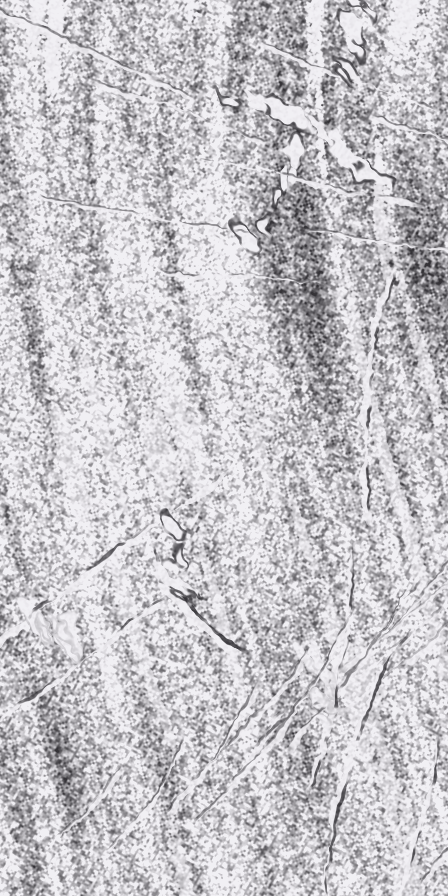
This texture is drawn by a Shadertoy shader. Its source:

```glsl
// A grainy grey sheet, scored by curved near-vertical streaks and crossed by cracks.
// Value noise makes grain and streaks; looped bent lines with a ragged pale lip
// make the cracks, and chains of torn ellipses make the flaked white patches.

const vec3 TINT = vec3(0.002, -0.005, 0.013);
const float PALE = 0.935;
const float INK = 0.27;

float hash(vec2 p) {
    vec3 q = fract(vec3(p.xyx) * 0.1031);
    q += dot(q, q.yzx + 33.33);
    return fract((q.x + q.y) * q.z);
}

// Smooth value noise in the range -1 to 1
float noise(vec2 p) {
    vec2 cell = floor(p), f = fract(p);
    f = f * f * (3.0 - 2.0 * f);
    float low = mix(hash(cell), hash(cell + vec2(1, 0)), f.x);
    float high = mix(hash(cell + vec2(0, 1)), hash(cell + vec2(1, 1)), f.x);
    return 2.0 * mix(low, high, f.y) - 1.0;
}

// 1 where v lies under the edge, with a soft transition
float under(float v, float edge, float soft) {
    return 1.0 - smoothstep(edge - soft, edge + soft, v);
}

vec2 rotate(vec2 p, float angle) {
    float c = cos(angle), s = sin(angle);
    return vec2(c * p.x + s * p.y, c * p.y - s * p.x);
}

// Bent line from a along angle; returns (ink, pale lip)
vec2 crack(vec2 p, vec2 a, float angle, float len, float bend, float width, float px) {
    vec2 r = rotate(p - a, angle);
    float t = r.x / len;
    float side = r.y - bend * 4.0 * t * (1.0 - t);
    side += 0.004 * noise(p * 16.0 + a * 90.0) + 0.002 * noise(p * 75.0) + 0.0012 * noise(p * 190.0);
    float mask = smoothstep(0.0, 0.05, t) * under(t, 0.96, 0.04);
    float gaps = smoothstep(-0.35, 0.25, noise(p * 45.0 + a * 50.0) + 0.35 * noise(p * 160.0));
    float ink = under(abs(side), width * (0.9 + 0.5 * noise(p * 60.0)), px) * gaps;
    float lip = width * (3.4 + 3.2 * noise(p * 28.0 + a * 70.0)) + 0.002 * noise(p * 170.0);
    float pale = smoothstep(-px, px, side) * under(side, lip, px);
    return vec2(ink, 0.95 * pale) * mask;
}

// Torn pale slivers strung between two points; returns (ink rim, pale fill)
vec2 flakes(vec2 p, vec2 start, vec2 end, float angle, vec2 size, float px) {
    vec2 marks = vec2(0.0);
    vec2 warp = 0.007 * vec2(noise(p * 48.0), noise(p * 48.0 + 31.0));
    warp += 0.004 * vec2(noise(p * 125.0), noise(p * 125.0 + 17.0));
    float rimGaps = smoothstep(-0.25, 0.15, noise(p * 42.0 + 9.0) + 0.3 * noise(p * 150.0));
    for (int i = 0; i < 6; i++) {
        float k = float(i);
        vec2 seed = start * 100.0 + k * 7.3;
        vec2 jitter = vec2(hash(seed), hash(seed + 3.1)) - 0.5;
        vec2 r = p + warp - mix(start, end, k / 5.0) - 0.03 * jitter;
        vec2 extent = size * mix(0.5, 1.4, hash(seed + 5.7));
        float d = (length(rotate(r, angle + 0.8 * jitter.x) / extent) - 1.0) * extent.y;
        marks = max(marks, vec2(0.85 * under(abs(d), 0.0013, px) * rimGaps, under(d, 0.0, px)));
    }
    return marks;
}

vec2 allCracks(vec2 p, float px) {
    vec2 marks = vec2(0.0);
    // Short cracks rising to the right, in the lower part
    for (int i = 1; i < 16; i++) {
        float k = float(i), h = hash(vec2(k, 4.0));
        vec2 a = vec2(0.52 * sqrt(fract(k * 0.618)) - 0.04, 0.69 + 0.31 * fract(k * 0.37));
        vec2 c = crack(p, a, -0.65 - 0.4 * h, mix(0.1, 0.24, hash(vec2(k, 8.0))), 0.01 * h, 0.0013, px);
        marks = max(marks, c * vec2(mix(0.25, 0.8, h), 0.95));
    }
    // Two long parallel cracks from the left side
    for (int i = 0; i < 2; i++) {
        float k = float(i);
        vec2 a = vec2(-0.02, 0.725 + 0.092 * k);
        marks = max(marks, crack(p, a, -0.63, 0.36 - 0.1 * k, 0.0, 0.0018, px) * vec2(0.8, 1.0));
    }
    // Gently falling cracks in the upper part
    for (int i = 0; i < 8; i++) {
        float k = float(i), h = hash(vec2(k, 12.0));
        vec2 a = vec2(0.5 * fract(k * 0.62) - 0.02, 0.005 + 0.042 * k);
        vec2 c = crack(p, a, mix(0.42, 0.08, k / 7.0), mix(0.16, 0.28, h), 0.0, 0.0011, px);
        marks = max(marks, c * vec2(0.6, 1.0));
    }
    // Steep bowed cracks down the right side
    for (int i = 0; i < 4; i++) {
        float k = float(i);
        vec2 a = vec2(0.39 + 0.052 * abs(k - 1.0), 0.30 + 0.3 * sqrt(k));
        float bend = 0.018 * (1.0 - 2.0 * mod(k, 2.0));
        marks = max(marks, crack(p, a, 1.65 + 0.09 * k, 0.30, bend, 0.0018, px) * vec2(0.9, 1.0));
    }
    // Dark cross crack between the long ones
    return max(marks, crack(p, vec2(0.17, 0.61), 0.85, 0.16, 0.01, 0.0024, px));
}

vec2 allFlakes(vec2 p, float px) {
    vec2 marks = flakes(p, vec2(0.26, 0.10), vec2(0.40, 0.18), 0.6, vec2(0.032, 0.009), px);
    marks = max(marks, flakes(p, vec2(0.40, 0.0), vec2(0.39, 0.10), 1.0, vec2(0.018, 0.006), px));
    marks = max(marks, flakes(p, vec2(0.33, 0.17), vec2(0.28, 0.28), 1.4, vec2(0.018, 0.008), px));
    marks = max(marks, flakes(p, vec2(0.19, 0.60), vec2(0.22, 0.68), 0.9, vec2(0.014, 0.005), px));
    marks = max(marks, flakes(p, vec2(0.34, 0.74), vec2(0.38, 0.80), 0.9, vec2(0.02, 0.005), px) * vec2(0.2, 0.9));
    return max(marks, flakes(p, vec2(0.04, 0.69), vec2(0.09, 0.71), 1.2, vec2(0.024, 0.008), px) * vec2(0.2, 1.0));
}

void mainImage(out vec4 fragColor, in vec2 fragCoord) {
    // Height units, measured downwards from the top
    vec2 p = vec2(fragCoord.x, iResolution.y - fragCoord.y) / iResolution.y;
    float px = 0.8 / iResolution.y;
    float d = p.y;

    // Streak space: straightens the bowed vertical direction
    vec2 s = vec2(p.x + 0.15 * d - 0.65 * d * d + 0.317 * d * d * d, d);
    float grain = 0.27 * noise(rotate(p, 0.5) * 390.0) + 0.14 * noise(rotate(p, 1.1) * 240.0 + 40.0)
                + 0.07 * noise(rotate(p, 0.8) * 130.0 + 9.0);
    float streak = 0.13 * noise(s * vec2(48, 3.5)) + 0.11 * noise(s * vec2(100, 7) + 5.0)
                 + 0.10 * noise(s * vec2(15, 2.5) + 21.0);
    float shade = grain + streak;
    float tone = 0.765 + shade * (shade < 0.0 ? 1.12 : 1.0);

    // Bare streaks, strongest near the top
    float bare = noise(s * vec2(42, 4) + 63.0) + 0.35 * noise(s * vec2(95, 12)) + 0.45 * grain;
    float bareAmount = mix(0.6, 1.0, under(d, 0.24, 0.08));
    tone = mix(tone, PALE + 0.12 * grain, bareAmount * smoothstep(0.45, 0.65, bare));

    // Cracks and flaked patches
    vec2 marks = max(allCracks(p, px), allFlakes(p, px));
    tone = mix(tone, PALE + 0.1 * grain, marks.y);
    tone = mix(tone, INK + 0.25 * grain, marks.x);

    fragColor = vec4(clamp(tone, 0.2, 0.945) + TINT, 1.0);
}
```
